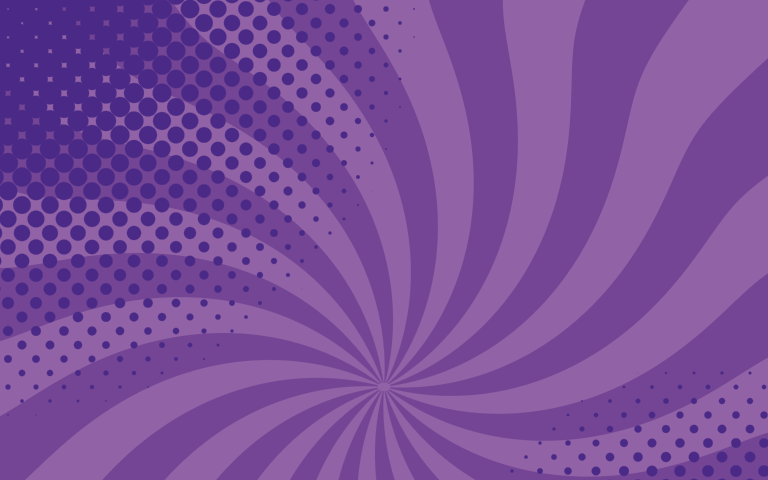
This background is drawn by a Shadertoy shader. Its source:

```glsl
// Twisted two-tone purple sunburst with halftone dots fading in from two corners.

#define DARK_RAY   vec3(0.45, 0.27, 0.58)
#define LIGHT_RAY  vec3(0.57, 0.39, 0.65)
#define DOT_COLOR  vec3(0.295, 0.165, 0.53)
#define HUB        vec2(0.800, 0.194)   // where the rays meet
#define RAY_COUNT  16.0
#define RAY_PHASE  1.698                // radians
#define TWIST_RATE 0.963                // radians per canvas height
#define TWIST_END  0.817                // radius where rays straighten
#define DOT_STEP   0.029167             // row spacing
#define DOT_ORIGIN vec2(0.0458, 0.98125)
#define DOT_SCALE  0.0315

// Anti-aliased coverage of the region where the signed distance is negative.
float cover(float dist, float pixel) {
    return clamp(0.5 - dist / pixel, 0.0, 1.0);
}

// Amount of light ray at p: the twist eases off smoothly with radius.
float rays(vec2 p, float pixel) {
    vec2 d = p - HUB;
    float r = length(d);
    float bend = TWIST_RATE * (TWIST_END - r);
    float twist = 0.5 * (bend + sqrt(bend * bend + 0.0076));
    float angle = atan(d.y, d.x) + twist - RAY_PHASE;
    float edge = sin(RAY_COUNT * angle) * r / RAY_COUNT;
    float hub = (length(d / vec2(0.014, 0.009)) - 1.0) * 0.009;
    return max(cover(edge, pixel), cover(hub, pixel));
}

// Dot radius grows from the rim of a round field towards its centre.
float fieldRadius(vec2 p, vec2 centre, float reach) {
    return DOT_SCALE * pow(max(reach - distance(p, centre), 0.0), 0.65);
}

float dotRadius(vec2 p) {
    float upperLeft = fieldRadius(p, vec2(0.0, 1.0), 0.875);
    float lowerRight = fieldRadius(p, vec2(1.51, -0.375), 0.629);
    return max(upperLeft, lowerRight);
}

// Staggered lattice: the nearest dots are found on diagonal axes.
float halftone(vec2 p, float pixel) {
    vec2 q = (p - DOT_ORIGIN) / DOT_STEP;
    vec2 cell = floor(0.5 * vec2(q.x + q.y, q.x - q.y) + 0.5);
    float ink = 0.0;
    for (int i = -1; i <= 1; i++) {
        for (int j = -1; j <= 1; j++) {
            vec2 c = cell + vec2(i, j);
            vec2 centre = DOT_ORIGIN + DOT_STEP * vec2(c.x + c.y, c.x - c.y);
            float radius = dotRadius(centre);
            float visible = smoothstep(0.0, 0.002, radius);
            ink = max(ink, visible * cover(distance(p, centre) - radius, pixel));
        }
    }
    return ink;
}

void mainImage(out vec4 fragColor, in vec2 fragCoord) {
    vec2 p = fragCoord / iResolution.y;
    float pixel = 1.2 / iResolution.y;
    vec3 color = mix(DARK_RAY, LIGHT_RAY, rays(p, pixel));
    color = mix(color, DOT_COLOR, halftone(p, pixel));
    fragColor = vec4(color, 1.0);
}
```
